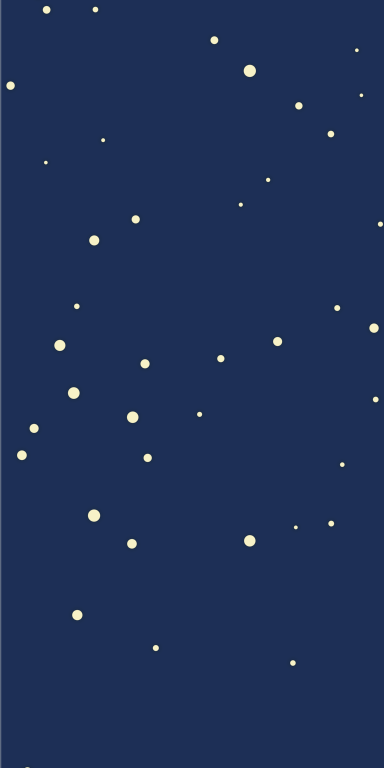
Give the GLSL for this pattern, as a WebGL 1 fragment shader.

```glsl
precision highp float;
// Sparse cream dots of mixed sizes on a flat navy ground, like a night sky.
// Each cell of a jittered grid may hold one dot; every pixel checks the
// neighbouring cells. Dots have a faint dark rim; a pale line edges the left.

uniform vec2 u_resolution;

const vec3 NAVY       = vec3(0.113, 0.184, 0.337);
const vec3 NAVY_DULL  = vec3(0.110, 0.180, 0.310);
const vec3 RIM_DARK   = vec3(0.080, 0.140, 0.220);
const vec3 CREAM      = vec3(0.970, 0.950, 0.780);
const vec3 EDGE_PALE  = vec3(0.370, 0.420, 0.510);

// Lengths are in canvas widths.
const float CELLS_ACROSS = 6.0;
const float OCCUPANCY    = 0.60;
const float JITTER       = 0.90;
const float RADIUS_MIN   = 0.0042;
const float RADIUS_MAX   = 0.0162;
const float SIZE_SKEW    = 1.15;
const float RIM_WIDTH    = 0.0035;
const float RIM_STRENGTH = 0.55;
const float HALO_WIDTH   = 0.014;
const float EDGE_WIDTH   = 0.0035;
const float SEED         = 17.0;

// Three independent random values per cell.
vec3 hash3(vec2 cell) {
  vec3 p = fract(vec3(cell.xyx + SEED) * vec3(0.1031, 0.1030, 0.0973));
  p += dot(p, p.yxz + 33.33);
  return fract((p.xxy + p.yzz) * p.zyx);
}

// Signed distance to the nearest dot rim, negative inside.
float dotField(vec2 uv) {
  vec2 home = floor(uv * CELLS_ACROSS);
  float nearest = 1.0;
  for (int j = -1; j <= 1; j++) {
    for (int i = -1; i <= 1; i++) {
      vec2 cell = home + vec2(float(i), float(j));
      vec3 place = hash3(cell);
      vec3 trait = hash3(cell + 71.0);
      vec2 center = (cell + 0.5 + (place.xy - 0.5) * JITTER) / CELLS_ACROSS;
      float radius = mix(RADIUS_MIN, RADIUS_MAX, pow(trait.x, SIZE_SKEW));
      float d = length(uv - center) - radius;
      if (trait.y < OCCUPANCY) nearest = min(nearest, d);
    }
  }
  return nearest;
}

void main() {
  vec2 uv = gl_FragCoord.xy / u_resolution.x;
  float pixel = 1.0 / u_resolution.x;
  float d = dotField(uv);

  // Ground, with a slight dulling and a dark rim close to each dot.
  vec3 color = mix(NAVY_DULL, NAVY, smoothstep(0.0, HALO_WIDTH, d));
  color = mix(color, RIM_DARK, RIM_STRENGTH * (1.0 - smoothstep(0.0, RIM_WIDTH, d)));

  // Pale line along the left side.
  float edge = 1.0 - smoothstep(-0.5 * pixel, 0.5 * pixel, uv.x - EDGE_WIDTH);
  color = mix(color, EDGE_PALE, edge);

  // Dots with antialiased outlines.
  float fill = 1.0 - smoothstep(-0.7 * pixel, 0.7 * pixel, d);
  color = mix(color, CREAM, fill);

  gl_FragColor = vec4(color, 1.0);
}
```
